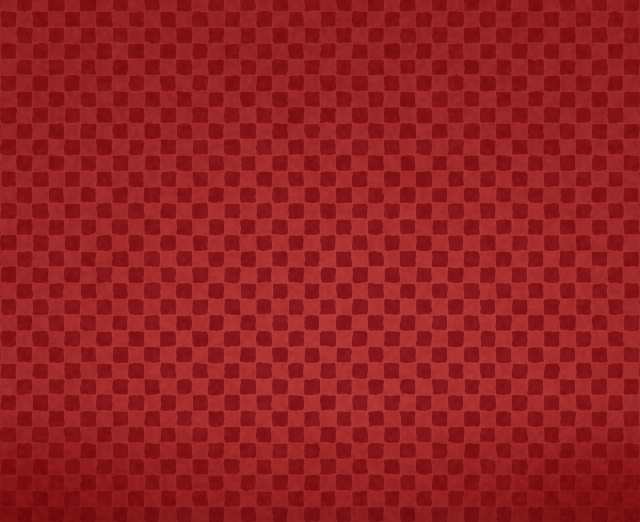
This pattern is drawn by a WebGL 2 fragment shader. Its source:

```glsl
#version 300 es
precision highp float;
// Red checkerboard of 40 cells across, like mottled paper with hand-cut squares.
// Dark rounded boxes with noise-warped edges sit on a lighter ground; a soft
// glow lights the lower middle, and shade gathers in the bottom corners.

uniform vec2 u_resolution;
out vec4 fragColor;

const float CELLS_ACROSS = 40.06;
const vec2 GRID_OFFSET = vec2(-0.03, 0.04);

const vec3 LIGHT_OUTER = vec3(0.575, 0.125, 0.135);
const vec3 LIGHT_GLOW = vec3(0.690, 0.205, 0.205);
const vec3 LIGHT_SHADE = vec3(0.510, 0.060, 0.070);
const vec3 DARK_OUTER = vec3(0.500, 0.062, 0.080);
const vec3 DARK_GLOW = vec3(0.535, 0.085, 0.100);
const vec3 DARK_SHADE = vec3(0.475, 0.045, 0.060);

float hash(vec2 p) {
  vec3 q = fract(vec3(p.xyx) * 0.1031);
  q += dot(q, q.yzx + 33.33);
  return fract((q.x + q.y) * q.z);
}

float valueNoise(vec2 p) {
  vec2 i = floor(p);
  vec2 f = fract(p);
  f = f * f * (3.0 - 2.0 * f);
  float low = mix(hash(i), hash(i + vec2(1.0, 0.0)), f.x);
  float high = mix(hash(i + vec2(0.0, 1.0)), hash(i + vec2(1.0, 1.0)), f.x);
  return mix(low, high, f.y);
}

// Layered noise, about -0.5 to 0.5
float mottle(vec2 p) {
  float sum = 0.0;
  float weight = 0.5;
  for (int i = 0; i < 3; i++) {
    sum += weight * (valueNoise(p) - 0.5);
    p = mat2(1.6, 1.2, -1.2, 1.6) * p + 17.3;
    weight *= 0.55;
  }
  return sum;
}

float roundedBox(vec2 p, vec2 halfSize, float radius) {
  vec2 q = abs(p) - halfSize + radius;
  return length(max(q, 0.0)) + min(max(q.x, q.y), 0.0) - radius;
}

// Distance to the dark square of a cell; light cells use their nearest neighbour
float checkerDistance(vec2 p, float radius) {
  vec2 cell = floor(p);
  vec2 local = p - cell - 0.5;
  if (mod(cell.x + cell.y, 2.0) < 0.5) {
    vec2 towards = abs(local.x) > abs(local.y)
      ? vec2(local.x < 0.0 ? -1.0 : 1.0, 0.0)
      : vec2(0.0, local.y < 0.0 ? -1.0 : 1.0);
    local -= towards;
    cell += towards;
  }
  float halfSize = 0.475 + 0.03 * (hash(cell + 61.0) - 0.5);
  return roundedBox(local, vec2(halfSize), radius);
}

void main() {
  vec2 uv = gl_FragCoord.xy / u_resolution;
  float pixel = CELLS_ACROSS / u_resolution.x;
  vec2 p = gl_FragCoord.xy * pixel + GRID_OFFSET;

  // Uneven cut edges
  vec2 warp = vec2(mottle(p * 2.6 + 40.0), mottle(p * 2.6 + 90.0));
  float d = checkerDistance(p + 0.17 * warp, 0.15);
  float darkMask = 1.0 - smoothstep(-0.6 * pixel, 0.6 * pixel, d);

  // Broad lighting
  vec2 fromGlow = (uv - vec2(0.54, 0.36)) / vec2(0.58, 0.46);
  float glow = exp(-dot(fromGlow, fromGlow));
  float side = smoothstep(0.12, 0.5, abs(uv.x - 0.5));
  float shade = smoothstep(0.25, 0.02, uv.y) * mix(0.35, 0.95, side);

  vec3 light = mix(mix(LIGHT_OUTER, LIGHT_GLOW, glow), LIGHT_SHADE, shade);
  vec3 dark = mix(mix(DARK_OUTER, DARK_GLOW, glow), DARK_SHADE, shade);
  vec3 color = mix(light, dark, darkMask);

  // Faint pale rim just outside each dark square
  float rim = exp(-pow((d - 0.04) / 0.05, 2.0));
  color += 0.016 * rim * vec3(1.0, 0.8, 0.8);

  // Paper mottling and slight tone change from cell to cell
  float grain = mottle(p * 3.4 + 7.0);
  float cellTone = hash(floor(p) + 13.0) - 0.5;
  color += vec3(0.085, 0.060, 0.060) * grain + 0.012 * cellTone;

  // Dim lowest row
  color *= 1.0 - 0.06 * (1.0 - smoothstep(0.95, 1.05, p.y));

  fragColor = vec4(clamp(color, 0.0, 1.0), 1.0);
}
```
